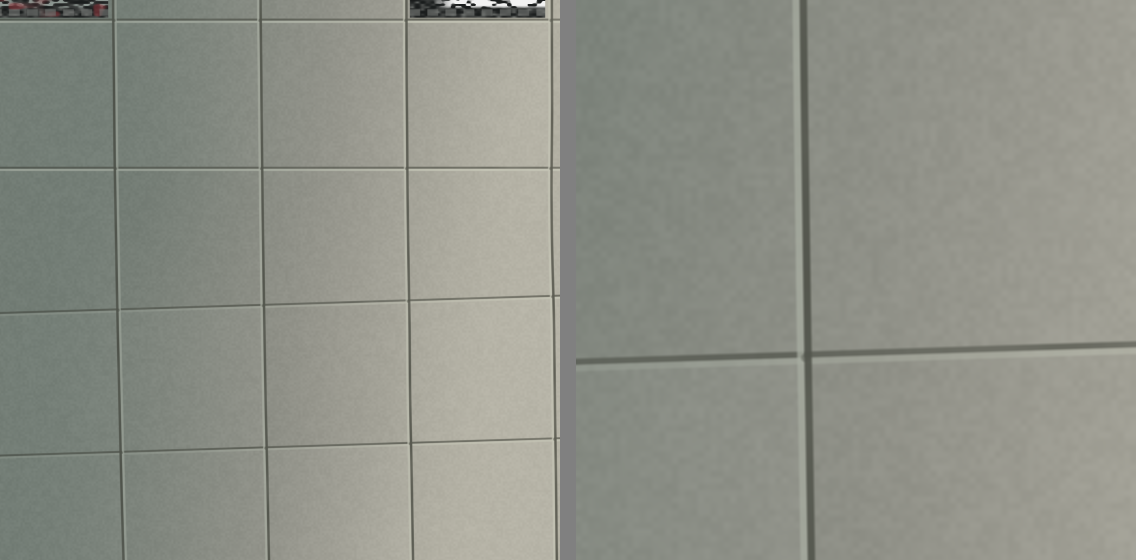
Left, the full canvas; right, a detail of the centre.
Reproduce this pattern procedurally as a Shadertoy shader.

```glsl
float hash(vec2 p) {
    vec3 q = fract(vec3(p.xyx) * 0.1031);
    q += dot(q, q.yzx + 33.33);
    return fract((q.x + q.y) * q.z);
}

float noise(vec2 p) {
    vec2 i = floor(p), f = fract(p);
    f = f * f * (3.0 - 2.0 * f);
    return mix(mix(hash(i), hash(i + vec2(1, 0)), f.x),
               mix(hash(i + vec2(0, 1)), hash(i + vec2(1, 1)), f.x), f.y);
}

// Soft stripe of the given half width, centred on zero
float stripe(float d, float halfWidth, float blur) {
    return 1.0 - smoothstep(halfWidth - blur, halfWidth + blur, abs(d));
}

// Grid coordinates of the sagging panels; p runs down from the top left
vec2 panelGrid(vec2 p) {
    float lean = pow(p.y, 1.5);
    float tilt = 0.031 * smoothstep(0.32, 0.5, p.y);
    float drop = p.y + tilt * p.x - 0.037;
    float bulge = 0.0025 * smoothstep(0.6, 1.0, p.x) * stripe(p.y - 0.38, 0.12, 0.1);
    float wobble = 0.004 * (noise(p.yx * 7.0) - 0.5);
    return vec2((p.x + bulge - 0.204 - 0.018 * lean) / (0.26 - 0.003 * lean) + wobble,
                drop / 0.2671 + 0.142 * drop * drop);
}

// Reflective louvre inside a light fitting
vec3 louvre(vec2 f, vec2 p, float column) {
    float glint = noise(p * vec2(110.0, 230.0));
    float lamp = step(0.0, column);
    vec3 color = mix(vec3(0.1, 0.11, 0.11), vec3(0.4, 0.41, 0.4), glint * glint);
    float glow = smoothstep(0.62 - 0.38 * lamp, 0.85 - 0.3 * lamp, glint);
    glow *= 1.0 - smoothstep(0.895, 0.925, f.y);
    glow *= mix(1.0, smoothstep(0.15, 0.35, f.x), lamp);
    color = mix(color, mix(vec3(0.55, 0.59, 0.57), vec3(0.95), lamp), glow);
    float red = (1.0 - lamp) * smoothstep(0.55, 0.8, noise(p * vec2(40.0, 80.0) + 7.0));
    color = mix(color, vec3(0.52, 0.2, 0.22), 0.6 * red);
    float fin = smoothstep(0.25, 0.35, abs(fract(f.x * 8.0) - 0.5));
    float shelf = smoothstep(0.915, 0.93, f.y) - smoothstep(0.96, 0.975, f.y);
    return mix(color, vec3(0.42, 0.43, 0.42), 0.7 * shelf * (1.0 - fin));
}

void mainImage(out vec4 fragColor, in vec2 fragCoord) {
    vec2 p = fragCoord / iResolution.xy;
    p.y = 1.0 - p.y;
    float blur = max(0.0012, 0.8 / min(iResolution.x, iResolution.y));

    vec2 grid = panelGrid(p);
    vec2 cell = floor(grid), f = fract(grid);
    vec2 d = (fract(grid + 0.5) - 0.5) * 0.26;
    vec2 line = floor(grid + 0.5);

    // Side light across the panels
    float light = p.x + 0.16 * (p.y - 0.5) + 0.05 * (noise(p * 3.5) - 0.5);
    vec3 color = mix(vec3(0.45, 0.49, 0.46), vec3(0.58, 0.58, 0.545), smoothstep(0.08, 0.66, light));
    color = mix(color, vec3(0.71, 0.7, 0.65), smoothstep(0.5, 0.94, light));

    // Panel tint and fine grain
    color += 0.018 * (hash(cell + 20.0) - 0.5) + 0.008 * (f.x - 0.5);
    color += 0.026 * (noise(p * 260.0) - 0.5) + 0.012 * (noise(p * 90.0) - 0.5);

    // Light fittings in every third panel of the top row
    if (cell.y == -1.0 && mod(cell.x, 3.0) == 2.0) {
        vec2 soft = vec2(blur / 0.26);
        vec2 inside = smoothstep(vec2(0.03, 0.0) - soft, vec2(0.03, 0.0) + soft, f)
                    * (1.0 - smoothstep(vec2(0.96, 0.98) - soft, vec2(0.96, 0.98) + soft, f));
        color = mix(color, louvre(f, p, cell.x), inside.x * inside.y);
    }

    // Rails: a lit lip beside a shadow gap
    float wear = 0.8 + 0.2 * noise(p * 24.0);
    vec3 lip = mix(vec3(0.6, 0.63, 0.59), vec3(0.77, 0.77, 0.71), smoothstep(0.2, 0.9, p.x));
    vec3 gap = mix(vec3(0.29, 0.31, 0.28), vec3(0.36, 0.36, 0.32), p.x);

    float across = line.y < 2.0 ? 1.0 : mix(0.35, 0.8, p.x);
    color = mix(color, gap, 0.8 * wear * stripe(d.y + 0.0018, 0.0019, blur));
    color = mix(color, lip, across * wear * stripe(d.y - 0.002, 0.0019, blur));

    float side = line.x < 1.0 ? -1.0 : 1.0;
    color = mix(color, lip, 0.8 * wear * stripe(d.x + 0.0026 * side, 0.0023, blur));
    color = mix(color, gap, wear * stripe(d.x - 0.0016 * side, 0.0022, blur));

    // Dark notch where rails meet
    color = mix(color, gap, 0.5 * stripe(length(d), 0.0025, blur));

    fragColor = vec4(clamp(color, 0.0, 1.0), 1.0);
}
```
